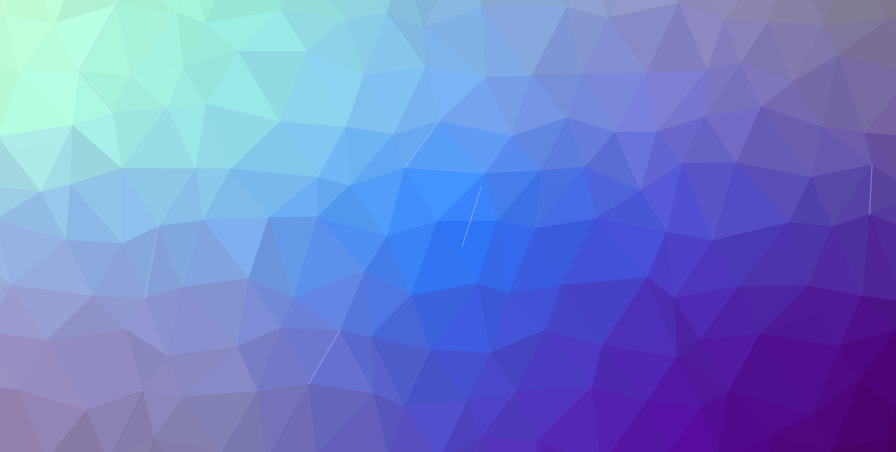
This background is drawn by a Shadertoy shader. Its source:

```glsl
const float CELL_SIZE = 0.122;      // facet size, in canvas heights
const float JITTER = 0.66;
const float SHADE_VARIATION = 0.07;
const float SEAM_CHANCE = 0.05;
const float SEAM_WIDTH = 0.0012;
const vec3 SEAM_COLOR = vec3(0.72, 0.78, 0.95);

float hash(vec2 p) {
    return fract(sin(dot(p, vec2(127.1, 311.7))) * 43758.5453);
}

// Five evenly spaced colours, blended linearly
vec3 ramp(float x, vec3 a, vec3 b, vec3 c, vec3 d, vec3 e) {
    float t = clamp(x, 0.0, 1.0) * 4.0;
    vec3 color = mix(a, b, clamp(t, 0.0, 1.0));
    color = mix(color, c, clamp(t - 1.0, 0.0, 1.0));
    color = mix(color, d, clamp(t - 2.0, 0.0, 1.0));
    return mix(color, e, clamp(t - 3.0, 0.0, 1.0));
}

// Mint to violet field with a blue centre
vec3 gradient(vec2 uv) {
    vec3 bottom = ramp(uv.x, vec3(0.56, 0.48, 0.65), vec3(0.50, 0.49, 0.67),
        vec3(0.32, 0.26, 0.75), vec3(0.34, 0.04, 0.62), vec3(0.28, 0.0, 0.38));
    vec3 lower = ramp(uv.x, vec3(0.61, 0.58, 0.78), vec3(0.53, 0.54, 0.80),
        vec3(0.25, 0.36, 0.86), vec3(0.31, 0.14, 0.67), vec3(0.30, 0.02, 0.50));
    vec3 middle = ramp(uv.x, vec3(0.58, 0.73, 0.91), vec3(0.50, 0.70, 0.92),
        vec3(0.15, 0.50, 1.0), vec3(0.29, 0.29, 0.82), vec3(0.31, 0.21, 0.62));
    vec3 upper = ramp(uv.x, vec3(0.72, 1.0, 0.87), vec3(0.59, 0.91, 0.90),
        vec3(0.45, 0.67, 0.95), vec3(0.46, 0.46, 0.82), vec3(0.45, 0.38, 0.62));
    vec3 top = ramp(uv.x, vec3(0.77, 1.0, 0.85), vec3(0.62, 0.96, 0.87),
        vec3(0.52, 0.72, 0.88), vec3(0.57, 0.56, 0.76), vec3(0.50, 0.47, 0.56));
    return ramp(uv.y, bottom, lower, middle, upper, top);
}

// Staggered, jittered lattice point
vec2 latticePoint(vec2 id) {
    vec2 offset = vec2(hash(id), hash(id + 57.3)) - 0.5;
    return id + vec2(0.5 * mod(id.y, 2.0), 0.0) + JITTER * offset;
}

float cross2(vec2 a, vec2 b) {
    return a.x * b.y - a.y * b.x;
}

// Signed distance to a line, positive on its left
float sideDistance(vec2 p, vec2 a, vec2 b) {
    return cross2(normalize(b - a), p - a);
}

float triangleCoverage(vec2 p, vec2 a, vec2 b, vec2 c, float pixel) {
    float winding = sign(cross2(b - a, c - a));
    float ab = winding * sideDistance(p, a, b);
    float bc = winding * sideDistance(p, b, c);
    float ca = winding * sideDistance(p, c, a);
    return clamp(0.5 + min(ab, min(bc, ca)) / pixel, 0.0, 1.0);
}

float segmentCoverage(vec2 p, vec2 a, vec2 b, float width, float pixel) {
    vec2 along = b - a;
    float t = clamp(dot(p - a, along) / dot(along, along), 0.0, 1.0);
    float d = length(p - a - along * t);
    return min(width / pixel, 1.0) * (1.0 - smoothstep(0.0, 0.5 * width + pixel, d));
}

// Flat colour weighted by coverage, taken at the triangle's middle
vec4 facet(vec2 p, vec2 a, vec2 b, vec2 c, vec2 gridSize, float pixel) {
    float coverage = triangleCoverage(p, a, b, c, pixel);
    if (coverage <= 0.0) return vec4(0.0);
    vec2 center = (a + b + c) / 3.0;
    float shade = 1.0 + SHADE_VARIATION * (hash(floor(center * 64.0)) - 0.5);
    return vec4(gradient(center / gridSize) * shade, 1.0) * coverage;
}

void mainImage(out vec4 fragColor, in vec2 fragCoord) {
    vec2 uv = fragCoord / iResolution.xy;
    vec2 gridSize = vec2(iResolution.x / iResolution.y, 1.0) / CELL_SIZE;
    vec2 p = uv * gridSize;
    float pixel = gridSize.y / iResolution.y;
    float seamWidth = SEAM_WIDTH / CELL_SIZE;

    // Nearby quads, each split along its shorter diagonal
    vec4 facets = vec4(gradient(uv), 1.0) * 0.001;
    float seam = 0.0;
    for (int j = -1; j <= 1; j++) {
        for (int i = -2; i <= 1; i++) {
            vec2 id = floor(p) + vec2(i, j);
            vec2 a = latticePoint(id);
            vec2 b = latticePoint(id + vec2(1.0, 0.0));
            vec2 c = latticePoint(id + vec2(1.0, 1.0));
            vec2 d = latticePoint(id + vec2(0.0, 1.0));
            if (distance(a, c) > distance(b, d)) {
                vec2 first = a;
                a = b; b = c; c = d; d = first;
            }
            facets += facet(p, a, b, c, gridSize, pixel);
            facets += facet(p, a, c, d, gridSize, pixel);
            if (hash(id + 19.7) < SEAM_CHANCE)
                seam = max(seam, segmentCoverage(p, a, c, seamWidth, pixel));
        }
    }

    // Pale hairline through the blue centre
    vec2 seamStart = vec2(0.516, 0.456) * gridSize;
    vec2 seamEnd = vec2(0.537, 0.586) * gridSize;
    seam = max(seam, segmentCoverage(p, seamStart, seamEnd, seamWidth, pixel));

    vec3 color = mix(facets.rgb / facets.a, SEAM_COLOR, 0.7 * seam);
    fragColor = vec4(clamp(color, 0.0, 1.0), 1.0);
}
```
